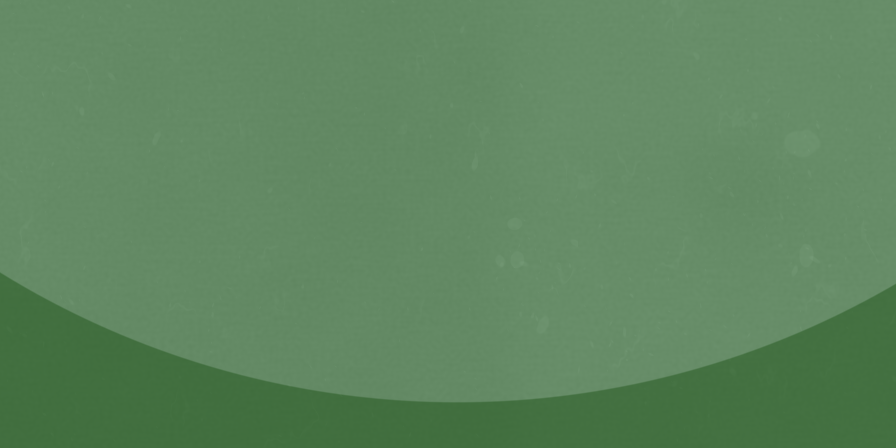
Give the GLSL for this background, as a Shadertoy shader.

```glsl
vec2 hash2(vec2 p) {
    vec3 q = fract(p.xyx * vec3(0.1031, 0.103, 0.0973));
    q += dot(q, q.yzx + 33.33);
    return fract((q.xx + q.yz) * q.zy);
}

float gradientNoise(vec2 p) {
    vec2 i = floor(p), f = fract(p);
    vec2 u = f * f * f * (f * (f * 6.0 - 15.0) + 10.0);
    float a = dot(hash2(i) * 2.0 - 1.0, f);
    float b = dot(hash2(i + vec2(1, 0)) * 2.0 - 1.0, f - vec2(1, 0));
    float c = dot(hash2(i + vec2(0, 1)) * 2.0 - 1.0, f - vec2(0, 1));
    float d = dot(hash2(i + 1.0) * 2.0 - 1.0, f - 1.0);
    return mix(mix(a, b, u.x), mix(c, d, u.x), u.y);
}

float fbm(vec2 p) {
    float sum = 0.0, amp = 0.5;
    for (int i = 0; i < 5; i++) {
        sum += amp * gradientNoise(p);
        p = mat2(1.6, 1.2, -1.2, 1.6) * p + 7.3;
        amp *= 0.55;
    }
    return sum;
}

// Soft elliptical falloff
float blob(vec2 p, vec2 center, vec2 size) {
    vec2 d = (p - center) / size;
    return exp(-dot(d, d));
}

// Irregular paint chips scattered on a jittered grid
float flecks(vec2 p, float cells, float density, float pixel) {
    vec2 g = p * cells, id = floor(g);
    float cover = 0.0;
    for (int y = -1; y <= 1; y++) {
        for (int x = -1; x <= 1; x++) {
            vec2 cell = id + vec2(x, y);
            vec2 rnd = hash2(cell + 19.0), shape = hash2(cell + 71.0);
            vec2 d = g - cell - rnd;
            float angle = 1.0 + shape.x * 1.8;
            d = mat2(cos(angle), -sin(angle), sin(angle), cos(angle)) * d;
            d.y *= 1.3 + 2.0 * shape.y;
            float radius = 0.08 + 0.22 * rnd.x * rnd.y;
            float dist = length(d) - radius + 0.12 * gradientNoise(g * 4.0);
            float edge = pixel * cells + 0.03;
            float present = step(hash2(cell + 133.0).x, density);
            cover = max(cover, present * (1.0 - smoothstep(-edge, edge, dist)));
        }
    }
    return cover;
}

void mainImage(out vec4 fragColor, in vec2 fragCoord) {
    vec2 p = fragCoord / iResolution.y;
    float pixel = 1.0 / iResolution.y;

    // Large disc above a dark base
    float discDist = length(p - vec2(1.021, 2.045)) - 1.943;
    float disc = 1.0 - smoothstep(-pixel, pixel, discDist);

    // Broad tonal drift: brighter right side, darker worn patches
    float warp = fbm(p * 3.0);
    float tone = 0.014 * smoothstep(1.02, 1.3, p.x + 0.3 * warp) - 0.004;
    tone += 0.008 * blob(p, vec2(0.0, 0.6), vec2(0.25, 0.6));
    tone -= 0.014 * blob(p + 0.12 * warp, vec2(1.62, 0.54), vec2(0.22, 0.13));
    tone -= 0.006 * blob(p, vec2(0.8, 0.65), vec2(0.25, 0.4));
    tone += 0.012 * fbm(p * 5.0 + 4.0);

    // Fine grain and faint weave
    tone += 0.014 * gradientNoise(p * 95.0);
    tone += 0.006 * gradientNoise(p * vec2(12.0, 130.0));

    // Chips gather in a few worn areas
    float wear = blob(p, vec2(1.76, 0.6), vec2(0.18, 0.16))
               + blob(p, vec2(1.17, 0.45), vec2(0.13, 0.12))
               + 0.6 * blob(p, vec2(1.4, 0.27), vec2(0.22, 0.1))
               + 0.6 * blob(p, vec2(0.52, 0.3), vec2(0.06, 0.06));
    tone += 0.022 * flecks(p, 14.0, 0.04 + 0.35 * wear, pixel);
    tone += 0.02 * flecks(p + 3.7, 45.0, 0.06 + 0.3 * wear, pixel);

    // Individual large chips
    float ragged = 0.6 * fbm(p * 22.0);
    float chips = blob(p, vec2(1.79, 0.68), vec2(0.045, 0.035))
                + blob(p, vec2(1.80, 0.43), vec2(0.018, 0.03))
                + blob(p, vec2(1.15, 0.50), vec2(0.02, 0.016))
                + blob(p, vec2(1.155, 0.42), vec2(0.018, 0.022));
    tone += 0.02 * smoothstep(0.4, 0.55, chips + ragged * chips);

    // Thin wandering scratches
    float contour = abs(fbm(p * vec2(5.0, 3.0) + 11.0));
    float broken = smoothstep(0.12, 0.3, gradientNoise(p * 9.0 + 31.0));
    tone += 0.014 * broken * (1.0 - smoothstep(0.0, 0.015 + 2.0 * pixel, contour));

    vec3 baseGreen = vec3(0.258, 0.435, 0.248);
    vec3 discGreen = vec3(0.394, 0.543, 0.398);
    vec3 color = mix(baseGreen, discGreen, disc);
    color += tone * mix(0.6, 1.0, disc) * vec3(1.0, 0.95, 1.05);
    fragColor = vec4(color, 1.0);
}
```
